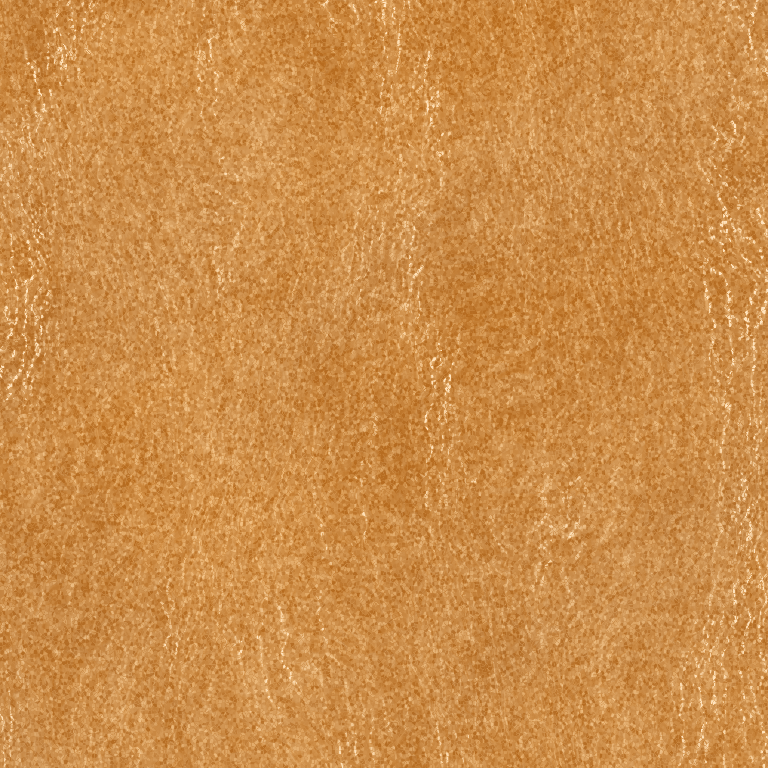
Write a WebGL 2 fragment shader that draws this texture.

```glsl
#version 300 es
precision highp float;

uniform vec2 u_resolution;
out vec4 fragColor;

vec2 hash2(vec2 p) {
    vec3 q = fract(p.xyx * vec3(0.1031, 0.1030, 0.0973));
    q += dot(q, q.yzx + 33.33);
    return fract((q.xx + q.yz) * q.zy);
}

// Layered, rotated sines, roughly -1 to 1
float swell(vec2 p) {
    float sum = 0.0, amp = 0.5;
    for (int i = 0; i < 4; i++) {
        p = mat2(0.8, 0.6, -0.6, 0.8) * p * 1.6 + 1.2 * sin(p.yx) + 2.7;
        sum += amp * sin(p.x) * sin(p.y);
        amp *= 0.65;
    }
    return sum;
}

// Cellular noise: centre distance, border distance, cell id, uprightness of border
vec4 cells(vec2 p) {
    vec2 nearest = vec2(9.0), second = vec2(9.0);
    float id = 0.0;
    for (int j = -1; j <= 1; j++) {
        for (int i = -1; i <= 1; i++) {
            vec2 cell = floor(p) + vec2(i, j);
            vec2 d = cell + hash2(cell) - p;
            if (dot(d, d) < dot(nearest, nearest)) {
                second = nearest;
                nearest = d;
                id = hash2(cell + 71.0).x;
            } else if (dot(d, d) < dot(second, second)) {
                second = d;
            }
        }
    }
    vec2 across = normalize(second - nearest);
    return vec4(length(nearest), dot(0.5 * (nearest + second), across), id, abs(across.x));
}

void main() {
    vec2 uv = gl_FragCoord.xy / u_resolution.y;

    // Bent hide coordinates: slow lean plus a fine wobble
    vec2 hide = uv;
    hide.x += 0.035 * sin(uv.y * 7.0 + 1.5 * sin(uv.x * 9.0)) + 0.014 * swell(uv * 11.0);
    hide += 0.005 * vec2(swell(uv * 60.0), swell(uv * 60.0 + 40.0));

    // Fine pebbled grain over slightly coarser pores
    vec4 pebble = cells(uv * vec2(250.0, 215.0));
    vec4 pore = cells(hide * vec2(140.0, 95.0) + 31.0);
    float grain = (pebble.z - 0.5) * smoothstep(0.0, 0.2, pebble.y);
    float pores = (pore.z - 0.5) * smoothstep(0.0, 0.3, pore.y);

    // Upright pale creases at three sizes, each fading in and out
    float crease = 0.0;
    for (int i = 0; i < 3; i++) {
        float k = float(i), size = 1.0 + 0.7 * k;
        vec4 c = cells(hide * vec2(27.0, 9.0) * size + 17.0 * k);
        float line = (1.0 - smoothstep(0.0, 0.085 * size, c.y)) * c.w * c.w;
        float presence = smoothstep(-0.3, 0.4, swell(uv * vec2(13.0, 6.0) + 5.0 * k));
        crease = max(crease, line * presence);
    }

    // Worn bands where the creases catch light, with thin streaks elsewhere
    float band = 0.5 + 0.5 * cos(12.566 * (uv.x - 0.48 + 0.04 * sin(uv.y * 6.0)));
    float streak = swell(uv * vec2(15.0, 4.5) + 9.0);
    float worn = smoothstep(0.2, 1.0, 0.55 * pow(band, 3.0) + 0.9 * streak + 0.1);
    float sparkle = smoothstep(0.45, 0.8, pebble.z) * smoothstep(0.0, 0.2, pebble.y);
    float glint = crease * (worn + 0.12) * sparkle;

    // Faint slanted folds
    vec4 slant = cells(vec2(hide.x - 0.55 * hide.y, hide.y) * vec2(6.0, 2.5) + 4.0);
    float fold = (1.0 - smoothstep(0.0, 0.06, slant.y)) * slant.w
               * smoothstep(0.0, 0.4, swell(uv * 5.0 + 21.0));

    float tone = 0.37 + 0.27 * swell(uv * 3.5) + 0.2 * swell(uv * vec2(26.0, 13.0))
               + 1.35 * grain + 0.6 * pores
               + crease * (0.45 + 0.35 * worn) - 0.3 * fold;

    vec3 color = mix(vec3(0.75, 0.483, 0.205), vec3(0.87, 0.645, 0.385), clamp(tone, -0.35, 1.5));
    float haze = swell(uv * 4.0 + 13.0) + 0.9 * (pore.z - 0.5);
    color += 0.025 * haze * vec3(-0.5, 0.1, 0.9);
    color = mix(color, vec3(1.0, 0.89, 0.74), clamp(glint * 1.5, 0.0, 1.0));

    fragColor = vec4(color, 1.0);
}
```
